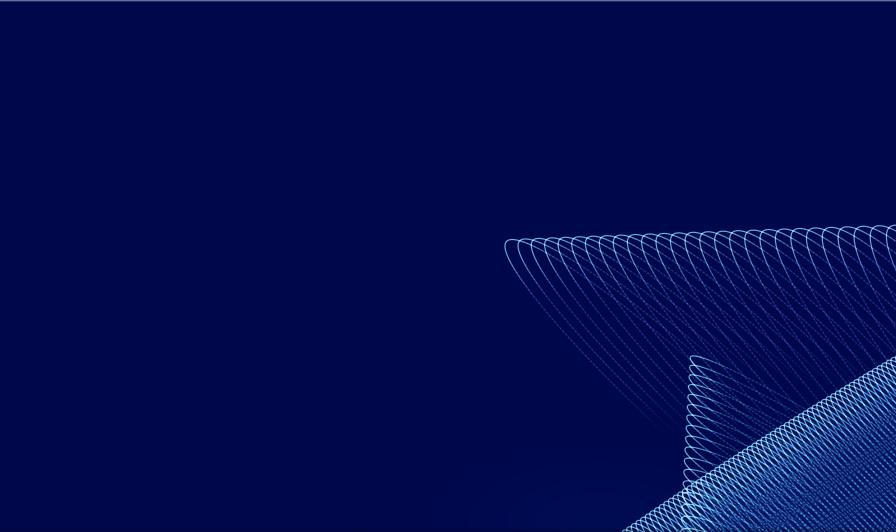
A WebGL 2 fragment shader for this background:

```glsl
#version 300 es
precision highp float;
// Deep blue backdrop with three fans of luminous thread at the lower right.
// Every thread is one end of a slender tilted ellipse, solid and bright at
// its tip, then breaking into dots; loops slide and turn it to form a fan.

uniform vec2 u_resolution;
out vec4 outColor;

#define UPPER_LOOPS 29
#define SIDE_LOOPS 20
#define DENSE_LOOPS 70
#define LINE_HALF_WIDTH 0.0011
#define DOT_PERIOD 0.0077
#define BACKDROP vec3(0.0, 0.030, 0.298)
#define TIP_COLOR vec3(0.50, 0.80, 1.0)
#define VIOLET_TAIL vec3(0.36, 0.44, 0.92)
#define BLUE_TAIL vec3(0.27, 0.58, 0.92)

// Coverage of a line whose centre lies at distance d.
float lineMask(float d) {
    return clamp((LINE_HALF_WIDTH - abs(d)) * u_resolution.y + 0.5, 0.0, 1.0);
}

// Light of a half ellipse that starts at tip and points down by angle.
vec3 strand(vec2 p, vec2 tip, float angle, vec2 radii, vec3 tailColor, float tailLevel) {
    vec2 axis = vec2(cos(angle), -sin(angle));
    vec2 q = p - tip;
    q = vec2(dot(q, axis), dot(q, vec2(-axis.y, axis.x)));
    float along = q.x;
    q.x -= radii.x;

    // First-order distance to the ellipse.
    vec2 n = q / radii;
    float r = length(n);
    float d = (r - 1.0) * r / max(length(n / radii), 0.001);

    float tail = smoothstep(0.0, 0.28 * radii.x, along);
    float dots = 0.5 + 0.5 * cos(6.28318 * along / DOT_PERIOD);
    float level = mix(1.0, tailLevel, tail) * mix(1.0, dots, 0.75 * tail);
    level *= 1.0 - smoothstep(0.55 * radii.x, radii.x, along);
    return lineMask(d) * level * mix(TIP_COLOR, tailColor, tail);
}

// Wide fan whose tips run almost level to the right edge.
vec3 upperFan(vec2 p) {
    vec3 light = vec3(0.0);
    for (int i = 0; i < UPPER_LOOPS; i++) {
        float f = float(i);
        float k = f / float(UPPER_LOOPS);
        vec2 tip = vec2(0.952 + 0.0246 * f + 0.00012 * f * f, 0.546 + 0.00105 * f);
        vec2 radii = vec2(0.504, mix(0.068, 0.084, k));
        light += strand(p, tip, mix(0.736, 0.91, k), radii, VIOLET_TAIL, 0.50);
    }
    return light;
}

// Narrow fan whose tips descend in a near-vertical column.
vec3 sideFan(vec2 p) {
    vec3 light = vec3(0.0);
    for (int i = 0; i < SIDE_LOOPS; i++) {
        float f = float(i);
        float k = f / float(SIDE_LOOPS);
        vec2 tip = vec2(1.298 - 0.0011 * f, 0.329 - 0.0175 * f - 0.00018 * f * f);
        vec2 radii = vec2(0.35, mix(0.031, 0.040, k));
        light += strand(p, tip, mix(0.55, 0.45, k), radii, BLUE_TAIL, 0.50);
    }
    return light;
}

// Height of the slanted rim of the dense fan, slightly bowed.
float rimHeight(float x) {
    float k = (x - 1.162) / 0.522;
    return -0.004 + 0.335 * k + 0.028 * k * (1.0 - k);
}

// Tightly packed fan that weaves a mesh in the corner.
vec3 denseFan(vec2 p) {
    float depth = rimHeight(p.x) - p.y;
    if (depth < -0.02) return vec3(0.0);
    vec3 light = vec3(0.02, 0.06, 0.09) * smoothstep(0.0, 0.05, depth);
    for (int i = 0; i < DENSE_LOOPS; i++) {
        float x = mix(1.11, 1.72, float(i) / float(DENSE_LOOPS));
        vec2 tip = vec2(x, rimHeight(x));
        light += strand(p, tip, 0.80, vec2(0.53, 0.048), BLUE_TAIL, 0.68);
    }
    return light;
}

void main() {
    vec2 p = gl_FragCoord.xy / u_resolution.y;

    // Backdrop with a faint haze near the bottom.
    vec3 color = BACKDROP;
    vec2 haze = (p - vec2(1.13, 0.02)) / vec2(0.20, 0.09);
    color += vec3(0.0, 0.016, 0.025) * exp(-dot(haze, haze));

    // Threads glow over the backdrop without clipping.
    vec3 light = upperFan(p) + sideFan(p) + denseFan(p);
    color += (1.0 - color) * min(light, 1.0) * 0.85;

    // Pale hairline on the top border, dim one on the bottom.
    float topLine = clamp((p.y - 0.9975) * u_resolution.y + 0.5, 0.0, 1.0);
    color = mix(color, vec3(0.50, 0.54, 0.70), 0.8 * topLine);
    color *= 1.0 - 0.15 * (1.0 - smoothstep(0.002, 0.008, p.y));

    outColor = vec4(color, 1.0);
}
```
